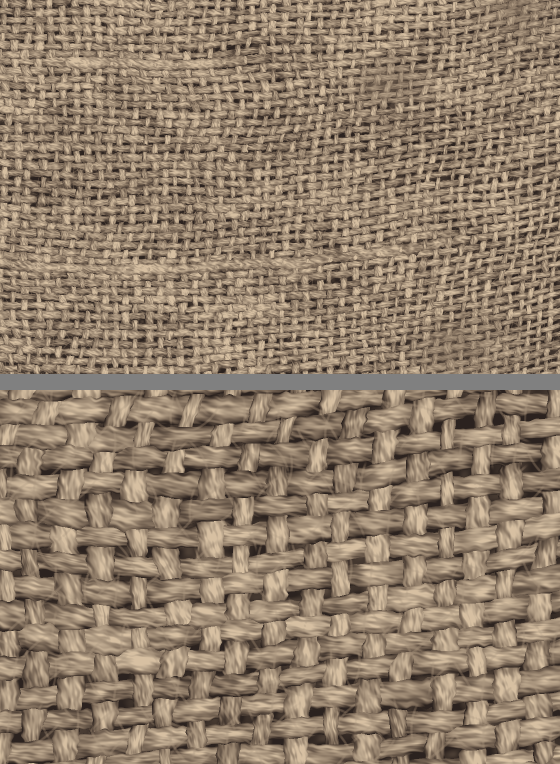
Top, the full canvas; bottom, a detail of the centre.
A Shadertoy shader for this texture:

```glsl
// Coarse burlap: a plain weave of about 49 upright and 44 level jute yarns.
// Each yarn is a rounded, wavering strip; the highest one at a point is seen.
// Thick slubs, thin open areas, soft patches and loose hairs add the wear.

float hash(vec2 p) {
    vec3 q = fract(p.xyx * 0.1031);
    q += dot(q, q.yzx + 33.33);
    return fract((q.x + q.y) * q.z);
}

float noise(vec2 p) {
    vec2 i = floor(p), f = fract(p);
    f = f * f * (3.0 - 2.0 * f);
    return mix(mix(hash(i), hash(i + vec2(1, 0)), f.x),
               mix(hash(i + vec2(0, 1)), hash(i + vec2(1, 1)), f.x), f.y);
}

// Soft round spot, 1 at its centre
float spot(vec2 p, vec2 centre, vec2 size) {
    vec2 d = (p - centre) / size;
    return exp(-dot(d, d));
}

// Returns height and tone of one yarn; lift runs from -1 (under) to 1 (over)
vec2 yarn(float along, float across, float radius, float lift, float seed) {
    float r = across / radius;
    // Frayed outline
    r *= 0.9 + 0.25 * noise(vec2(along * 5.0, seed * 13.0 + step(0.0, r) * 5.0));
    if (abs(r) >= 1.0) return vec2(-9.0, 0.0);
    float dome = sqrt(1.0 - r * r);
    // Twisted fibres run diagonally along the yarn, in coarse and fine strands
    float strand = noise(vec2(along * 3.0 + r * 2.0, r * 2.2 + seed * 17.0));
    float fibre = noise(vec2(along * 5.0 + r * 4.0, r * 5.0 + seed * 23.0));
    float patchy = noise(vec2(along * 0.5, seed * 11.0));
    float tone = 0.2 + 0.56 * dome + 0.14 * lift + 0.1 * r
               + 0.34 * (strand - 0.5) + 0.4 * (fibre - 0.5) + 0.24 * (patchy - 0.5);
    return vec2(0.5 * lift + 0.5 * dome, tone);
}

// Thick stretch of a level yarn between two places across the cloth
float slub(float row, float x, float slubRow, float start, float end) {
    return row == slubRow ? smoothstep(start - 0.05, start + 0.05, x)
                          * (1.0 - smoothstep(end - 0.08, end + 0.08, x)) : 0.0;
}

// Loose hairs, one curved line in each cell of a turned grid
float hairs(vec2 p, float angle) {
    float c = cos(angle), s = sin(angle);
    vec2 q = mat2(c, s, -s, c) * p * vec2(24.0, 36.0);
    vec2 id = floor(q) + angle * 50.0, f = fract(q) - 0.5;
    float bend = 1.8 * (hash(id + 5.0) - 0.5);
    float d = abs(f.y - 0.5 * (hash(id) - 0.5) - bend * (f.x * f.x - 0.08));
    return (1.0 - smoothstep(0.015, 0.06, d))
         * (1.0 - smoothstep(0.25, 0.45, abs(f.x))) * step(0.4, hash(id + 9.0));
}

vec3 burlap(vec2 p) {
    // Sagging rows that climb to the right, columns that lean a little
    float sag = 0.25 * (p.x - 0.26) * (p.x - 0.26) * mix(1.1, 0.6, p.y);
    vec2 g = vec2(49.0 * (p.x - 0.06 * p.x * (p.y - 0.5)), 44.0 * (p.y - sag));
    g += 0.9 * vec2(noise(g * 0.16), noise(g * 0.13 + 40.0)) - 0.45;

    // Where the weave is open, the yarns are thinner
    float open = spot(p, vec2(0.7, 0.77), vec2(0.09, 0.07))
               + 0.8 * spot(p, vec2(1.0, 0.25), vec2(0.2, 0.35))
               + 0.8 * (noise(p * vec2(5.0, 9.0) + 7.0) - 0.5);
    float thin = 1.0 - 0.2 * open;

    vec2 top = vec2(-2.0, 0.1 + 0.3 * noise(g * 3.0));
    for (float k = -1.0; k <= 1.0; k++) {
        // Level yarn
        float row = floor(g.y) + k;
        float thick = slub(row, p.x, 12.0, -0.1, 0.76) + slub(row, p.x, 36.0, 0.1, 0.46);
        float centre = row + 0.5 + 0.4 * (noise(vec2(g.x * 0.3, row * 9.0)) - 0.5);
        float radius = thin * (0.36 + 0.22 * noise(vec2(g.x * 0.35, row * 5.0 + 70.0)));
        float lift = cos(3.14159 * (g.x - 0.5 + row));
        vec2 weft = yarn(g.x, g.y - centre, radius + 0.28 * thick,
                         mix(lift, 1.0, 0.3 + 0.6 * thick), row + 3.0);
        if (weft.x > top.x) top = weft;

        // Upright yarn
        float column = floor(g.x) + k;
        centre = column + 0.5 + 0.45 * (noise(vec2(g.y * 0.3, column * 7.0 + 200.0)) - 0.5);
        radius = thin * (0.19 + 0.25 * noise(vec2(g.y * 0.4, column * 3.0 + 300.0)));
        lift = -cos(3.14159 * (g.y - 0.5 + column));
        vec2 warp = yarn(g.y, g.x - centre, radius, lift, column + 90.0);
        warp.y += 0.08;
        if (warp.x > top.x) top = warp;
    }

    // Stronger light and shade, with broad drifts over the cloth
    float drift = noise(p * vec2(5.0, 8.0)) + 0.6 * noise(p * vec2(13.0, 20.0) + 30.0) - 0.8;
    float tone = 0.7 + 1.35 * (top.y - 0.72) + 0.13 * drift;

    // Soft patches lose contrast, hairs lie over everything
    float soft = spot(p, vec2(0.7, 0.77), vec2(0.08, 0.06))
               + spot(p, vec2(0.92, 0.98), vec2(0.06, 0.08))
               + spot(p, vec2(0.82, 0.07), vec2(0.08, 0.07));
    tone = mix(tone, 0.55, 0.45 * min(soft, 1.0));
    for (float a = 0.3; a < 3.0; a += 0.7)
        tone = mix(tone, 0.9, 0.36 * hairs(p * vec2(1.5, 1.0), a));

    // Dark gaps to pale straw, a little warmer halfway
    tone = clamp(tone, 0.0, 1.2);
    return mix(vec3(0.17, 0.135, 0.12), vec3(0.73, 0.65, 0.55), tone)
         - vec3(0.0, 0.04, 0.06) * tone * max(1.0 - tone, 0.0);
}

void mainImage(out vec4 fragColor, in vec2 fragCoord) {
    // Four samples per pixel smooth the edges
    vec3 colour = vec3(0);
    for (int s = 0; s < 4; s++) {
        vec2 shift = vec2(s % 2, s / 2) * 0.5 - 0.25;
        colour += burlap((fragCoord + shift) / iResolution.xy) / 4.0;
    }
    fragColor = vec4(colour, 1.0);
}
```
